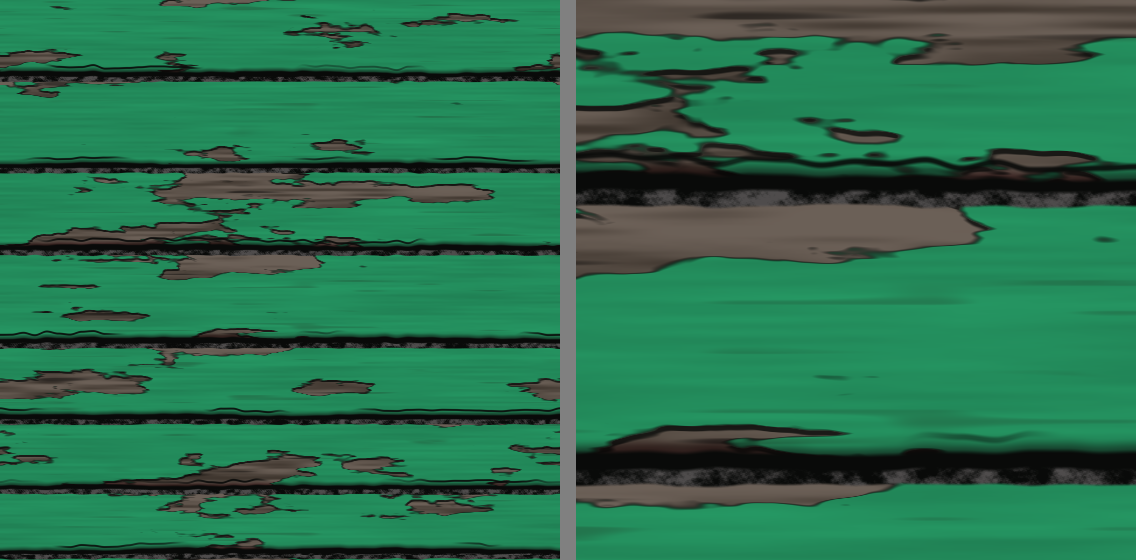
Left, the full canvas; right, a detail of the centre.
A WebGL 1 fragment shader for this texture:

```glsl
precision highp float;

uniform vec2 u_resolution;

const float TAU = 6.28318;
const float FIRST_GAP = 0.009;
const float SHADOW_TOP = 0.009;
const float MORTAR_TOP = 0.002;
const float MORTAR_DEPTH = 0.007;

const vec3 PAINT = vec3(0.14, 0.565, 0.37);
const vec3 PAINT_DARK = vec3(0.13, 0.38, 0.25);
const vec3 PAINT_SHADE = vec3(0.08, 0.20, 0.14);
const vec3 WOOD_DARK = vec3(0.25, 0.215, 0.185);
const vec3 WOOD_LIGHT = vec3(0.42, 0.375, 0.34);
const vec3 SOOT = vec3(0.035, 0.04, 0.035);
const vec3 MORTAR = vec3(0.31, 0.30, 0.30);

float hash(vec2 p) {
  return fract(sin(dot(p, vec2(127.1, 311.7))) * 43758.55);
}

// Value noise that wraps horizontally after the given number of cells
float noise(vec2 p, float period) {
  vec2 cell = floor(p);
  vec2 f = fract(p);
  f = f * f * (3.0 - 2.0 * f);
  float x0 = mod(cell.x, period);
  float x1 = mod(cell.x + 1.0, period);
  float bottom = mix(hash(vec2(x0, cell.y)), hash(vec2(x1, cell.y)), f.x);
  float top = mix(hash(vec2(x0, cell.y + 1.0)), hash(vec2(x1, cell.y + 1.0)), f.x);
  return mix(bottom, top, f.y);
}

float streaks(vec2 p, vec2 cells) {
  return noise(p * cells, cells.x);
}

float fbm(vec2 p, vec2 cells) {
  float sum = 0.0;
  float total = 0.0;
  float weight = 1.0;
  for (int i = 0; i < 5; i++) {
    sum += weight * streaks(p + float(i) * vec2(0.0, 3.7), cells);
    total += weight;
    weight *= 0.56;
    cells *= 2.0;
  }
  return sum / total;
}

// Height of the gap below each board; boards differ in width
float gapHeight(float i) {
  if (i < 0.5) return FIRST_GAP;
  if (i < 1.5) return 0.124;
  if (i < 2.5) return 0.249;
  if (i < 3.5) return 0.385;
  if (i < 4.5) return 0.551;
  if (i < 5.5) return 0.698;
  if (i < 6.5) return 0.861;
  return 1.0 + FIRST_GAP;
}

// Positive where the paint has flaked off
float flaking(vec2 p, float board, float above, float below) {
  vec2 q = vec2(p.x, p.y + board * 1.37);
  q.x += 0.024 * (streaks(q, vec2(8.0, 150.0)) - 0.5);
  float region = 0.10 * (streaks(q + 5.3, vec2(3.0, 9.0)) - 0.5);
  float lean = 0.045 * cos(TAU * (p.x - 0.22)) * smoothstep(0.2, 0.5, p.y);
  float edges = 0.08 * exp(-above / 0.008) + 0.08 * exp(-below / 0.007);
  return fbm(q, vec2(5.0, 22.0)) + region + lean + edges - 0.655;
}

void main() {
  vec2 p = gl_FragCoord.xy / u_resolution;
  if (p.y < FIRST_GAP) p.y += 1.0;

  // Find the board and the distances to its two gaps
  float board = 0.0;
  for (int i = 1; i < 7; i++) board += step(gapHeight(float(i)), p.y);
  float rise = p.y - gapHeight(board);
  float drop = gapHeight(board + 1.0) - p.y;
  vec2 seeded = p + vec2(0.0, board * 2.13);

  float ragged = 0.003 * (streaks(vec2(p.x, board * 0.7), vec2(48.0, 9.0)) - 0.5);
  float sag = 0.006 * (streaks(vec2(p.x, board + 0.3), vec2(6.0, 7.0)) - 0.4);
  float above = max(rise - SHADOW_TOP, 0.0);
  float below = max(drop - MORTAR_DEPTH, 0.0);

  // Painted face with fine horizontal grain
  float fine = streaks(seeded, vec2(7.0, 240.0));
  float broad = fbm(seeded, vec2(4.0, 50.0));
  float fissure = smoothstep(0.76, 0.96, streaks(seeded + 2.9, vec2(9.0, 170.0)));
  vec3 paint = PAINT * (0.91 + 0.09 * fine + 0.16 * (broad - 0.4));
  paint = mix(paint, PAINT_DARK, 0.55 * fissure * smoothstep(0.35, 0.6, broad));

  // Bare wood, paler along the top of each board
  float grain = 0.55 * streaks(seeded, vec2(12.0, 210.0)) + 0.45 * broad;
  float pale = 0.35 * exp(-below / 0.02);
  vec3 wood = mix(WOOD_DARK, WOOD_LIGHT, smoothstep(0.2, 0.8, grain + pale));
  wood *= 1.0 - 0.45 * fissure;

  // Flakes with a dark rim and a shadow under their upper lip
  float flake = flaking(p, board, above, below);
  float lip = flaking(p + vec2(-0.001, 0.003), board, above + 0.003, max(below - 0.003, 0.0));
  float bare = smoothstep(-0.010, 0.010, flake);
  float rim = 1.0 - smoothstep(0.0, 0.022, abs(flake));
  float lipShadow = bare * (1.0 - smoothstep(-0.012, 0.016, lip));
  vec3 color = mix(paint, wood, bare);
  color = mix(color, SOOT, max(0.55 * rim, 0.8 * lipShadow));

  // Long splits near the lower edge
  float splitLine = abs(rise - 0.018 - 2.5 * ragged - sag);
  float splitSpan = smoothstep(0.54, 0.78, streaks(vec2(p.x, board + 0.6), vec2(7.0, 5.0)));
  color = mix(color, SOOT, 0.9 * splitSpan * (1.0 - smoothstep(0.0005, 0.003, splitLine)));

  // Rounded lower edge falling into shadow, then rough mortar in the gap
  float lower = rise - SHADOW_TOP - ragged - max(sag, -0.001);
  color = mix(color, color * PAINT_SHADE / PAINT, 0.85 * (1.0 - smoothstep(0.0, 0.010, lower)));
  color = mix(SOOT, color, smoothstep(-0.001, 0.0025, lower));
  vec3 mortar = mix(SOOT, MORTAR, smoothstep(0.28, 0.72, fbm(p, vec2(90.0, 130.0))));
  float underBoard = 1.0 - smoothstep(-0.0015, 0.0015, rise - MORTAR_TOP - ragged);
  float overBoard = 1.0 - smoothstep(-0.0012, 0.0012, drop - MORTAR_DEPTH - ragged);
  gl_FragColor = vec4(mix(color, mortar, max(underBoard, overBoard)), 1.0);
}
```
